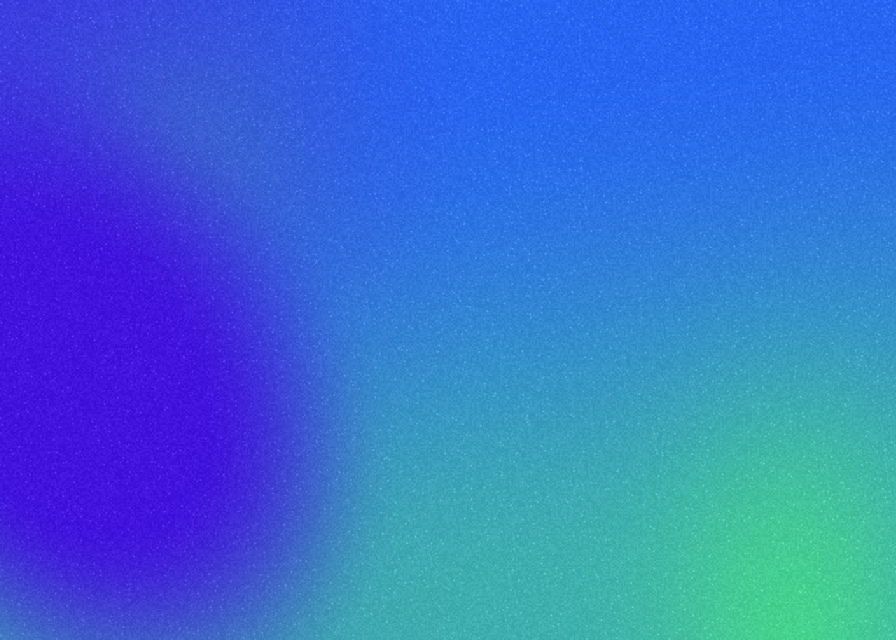
Reproduce this background procedurally as a Shadertoy shader.

```glsl
const vec3 SKY_BLUE   = vec3(0.16, 0.40, 0.95);
const vec3 TEAL       = vec3(0.25, 0.69, 0.69);
const vec3 INDIGO     = vec3(0.26, 0.20, 0.86);
const vec3 HAZE_BLUE  = vec3(0.25, 0.45, 0.76);
const vec3 VIOLET     = vec3(0.26, 0.08, 0.87);
const vec3 MINT       = vec3(0.28, 0.84, 0.55);

// Positions and radii in units of canvas height, for a 1.4 wide field
const float FIELD_WIDTH   = 1.4;
const vec2  VIOLET_CENTER = vec2(0.11, 0.40);
const vec2  VIOLET_RADII  = vec2(0.427, 0.31);
const vec2  VIOLET_AXIS   = vec2(0.6, -0.8);
const vec2  VIOLET_FADE   = vec2(0.55, 1.45);
const vec2  HAZE_CENTER   = vec2(0.31, 0.76);
const vec2  HAZE_RADII    = vec2(0.21, 0.20);
const vec2  MINT_CENTER   = vec2(1.24, 0.0);
const vec2  MINT_RADII    = vec2(0.20, 0.32);

const float GRAIN_ROWS   = 366.0;
const float GRAIN_AMOUNT = 0.055;
const float SPECK_ROWS   = 120.0;
const float SPECK_RADIUS = 0.32;
const float SPECK_AMOUNT = 0.13;

float hash(vec2 cell) {
    vec3 q = fract(vec3(cell.xyx) * 0.1031);
    q += dot(q, q.yzx + 33.33);
    return fract((q.x + q.y) * q.z);
}

float glow(vec2 p, vec2 center, vec2 radii) {
    vec2 d = (p - center) / radii;
    return exp(-dot(d, d));
}

// Soft tilted ellipse
float violetPool(vec2 p) {
    vec2 d = p - VIOLET_CENTER;
    vec2 across = vec2(-VIOLET_AXIS.y, VIOLET_AXIS.x);
    vec2 local = vec2(dot(d, VIOLET_AXIS), dot(d, across)) / VIOLET_RADII;
    return 1.0 - smoothstep(VIOLET_FADE.x, VIOLET_FADE.y, length(local));
}

// Cellular noise: one soft dot of random brightness per cell
float specks(vec2 p) {
    vec2 cell = floor(p);
    float light = 0.0;
    for (int y = -1; y <= 1; y++) {
        for (int x = -1; x <= 1; x++) {
            vec2 id = cell + vec2(x, y);
            vec2 point = id + vec2(hash(id + 17.0), hash(id + 59.0));
            float brightness = pow(hash(id + 101.0), 3.0);
            float dotShape = 1.0 - smoothstep(0.0, SPECK_RADIUS, length(p - point));
            light = max(light, brightness * dotShape);
        }
    }
    return light;
}

void mainImage(out vec4 fragColor, in vec2 fragCoord) {
    vec2 uv = fragCoord / iResolution.xy;
    vec2 p = uv * vec2(FIELD_WIDTH, 1.0);

    // Blue to teal, sinking slightly towards the right
    float depth = 1.0 - p.y + 0.12 * (p.x - 0.7);
    vec3 color = mix(SKY_BLUE, TEAL, smoothstep(0.1, 0.95, depth));

    // Indigo left side, strongest at the top
    float leftShade = 1.0 - smoothstep(0.0, 0.8, p.x);
    color = mix(color, INDIGO, leftShade * mix(0.25, 0.8, smoothstep(0.0, 0.9, p.y)));

    // Coloured glows
    color = mix(color, HAZE_BLUE, 0.55 * glow(p, HAZE_CENTER, HAZE_RADII));
    color = mix(color, MINT, 0.9 * glow(p, MINT_CENTER, MINT_RADII));
    color = mix(color, VIOLET, violetPool(p));

    // Fine grain and bright specks
    vec2 grainPos = fragCoord / iResolution.y;
    color += GRAIN_AMOUNT * (hash(floor(grainPos * GRAIN_ROWS)) - 0.5);
    color += SPECK_AMOUNT * (specks(grainPos * SPECK_ROWS) - 0.05);

    fragColor = vec4(clamp(color, 0.0, 1.0), 1.0);
}
```
